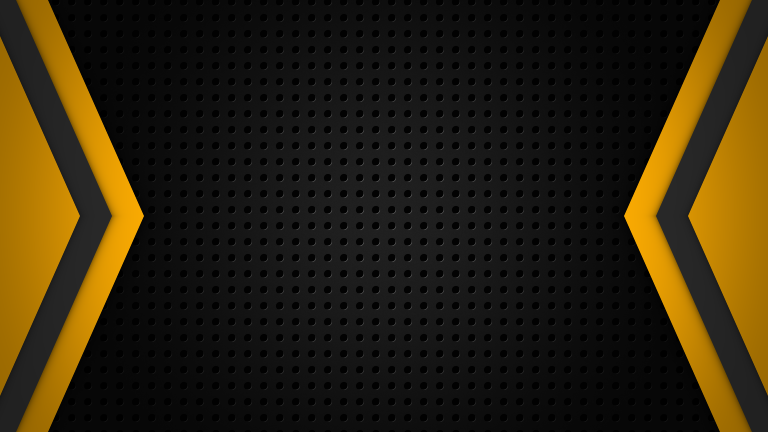
Give the GLSL for this background, as a Shadertoy shader.

```glsl
const vec3 GOLD = vec3(0.99, 0.675, 0.008);
const vec3 CHARCOAL = vec3(0.158);
const float PITCH = 0.037037;
const float HOLE_RADIUS = 0.0094;

// Coverage of a shape from its signed distance (negative inside)
float coverage(float dist, float pixel) {
    return 1.0 - smoothstep(-0.6 * pixel, 0.6 * pixel, dist);
}

// Signed distance to a chevron pointing inward from the side
float chevron(vec2 p, float tip) {
    const float slope = 0.44444;
    return (p.x + slope * abs(p.y) - tip) / sqrt(1.0 + slope * slope);
}

// Soft darkening just outside an edge
float shadow(float dist, float width, float strength) {
    return 1.0 - strength * exp(-max(dist, 0.0) / width);
}

// Hash without sine, for faint surface grain
float hash(vec2 p) {
    vec3 q = fract(vec3(p.xyx) * 0.1031);
    q += dot(q, q.yzx + 33.33);
    return fract((q.x + q.y) * q.z);
}

// Punched metal sheet with a lit lower-right rim in each hole
vec3 perforatedPlate(vec2 p, float pixel) {
    float light = mix(0.125, 0.028, smoothstep(0.0, 0.75, length(p)));
    float grain = 0.97 + 0.06 * hash(floor(p * 430.0) + 900.0);
    vec2 cell = vec2(p.x, p.y - 0.0139) / PITCH + vec2(0.5, 0.0);
    vec2 local = (fract(cell + 0.5) - 0.5) * PITCH;
    float hole = coverage(length(local) - HOLE_RADIUS, pixel);
    vec2 lift = vec2(-0.0012, 0.0011);
    float cavity = coverage(length(local - lift) - HOLE_RADIUS, pixel);
    float facing = smoothstep(-0.2, 0.9, dot(normalize(local + 1e-5), vec2(0.74, -0.67)));
    float rim = light * mix(0.3, 2.9, facing);
    float inside = mix(rim, light * 0.07, cavity);
    return vec3(mix(light * grain, inside, hole));
}

void mainImage(out vec4 fragColor, in vec2 fragCoord) {
    float pixel = 1.0 / iResolution.y;
    vec2 p = (fragCoord - 0.5 * iResolution.xy) * pixel;
    float halfWidth = 0.5 * iResolution.x * pixel;
    vec2 side = vec2(halfWidth - abs(p.x), p.y);

    // Nested chevrons, mirrored on both sides
    float outer = chevron(side, 0.33333);
    float middle = chevron(side, 0.25926);
    float inner = chevron(side, 0.18519);

    // Light falls off from the centre
    float radius = length(p);
    vec3 gold = GOLD * mix(1.0, 0.61, smoothstep(0.5, 1.0, radius));
    vec3 charcoal = CHARCOAL * mix(1.0, 0.82, smoothstep(0.6, 1.0, radius));

    // Layers from back to front, each shaded by the one above
    vec3 color = perforatedPlate(p, pixel) * shadow(outer, 0.016, 0.55);
    color = mix(color, gold * shadow(middle, 0.008, 0.4), coverage(outer, pixel));
    color = mix(color, charcoal * shadow(inner, 0.008, 0.3), coverage(middle, pixel));
    color = mix(color, gold, coverage(inner, pixel));

    fragColor = vec4(color, 1.0);
}
```
